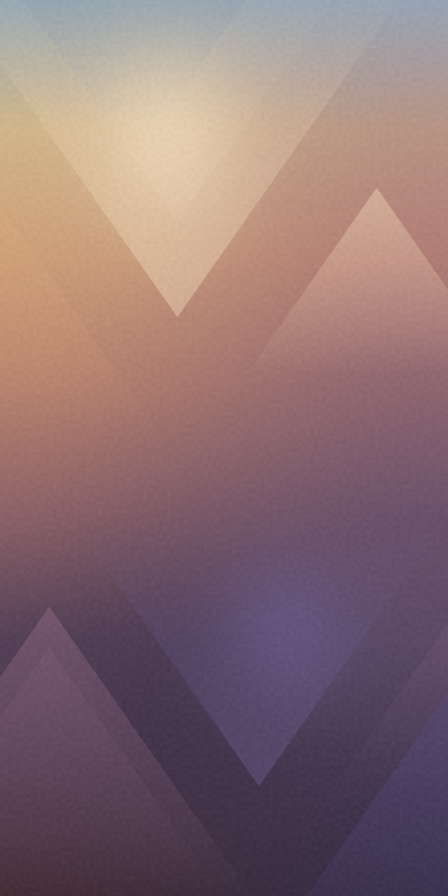
A WebGL 2 fragment shader for this background:

```glsl
#version 300 es
precision highp float;
// Dusk gradient with translucent chevrons: two vertical colour ramps are
// blended across the canvas, then soft glows and fading wedges are laid over
// them, finished with fine gradient-noise grain. One unit is the canvas width.
uniform vec2 u_resolution;
out vec4 fragColor;

const float SLOPE = 1.43;
const float PEAK = 1.0;     // wedge opening downward
const float VALLEY = -1.0;  // wedge opening upward

// Evenly spaced colours, from bottom to top
const vec3 LEFT_RAMP[8] = vec3[8](
  vec3(.27, .18, .21), vec3(.30, .22, .30), vec3(.34, .26, .35), vec3(.56, .39, .41),
  vec3(.72, .51, .43), vec3(.80, .62, .47), vec3(.82, .71, .54), vec3(.58, .66, .71));
const vec3 RIGHT_RAMP[8] = vec3[8](
  vec3(.21, .18, .28), vec3(.27, .22, .32), vec3(.36, .29, .40), vec3(.42, .32, .42),
  vec3(.56, .40, .44), vec3(.69, .49, .46), vec3(.72, .58, .52), vec3(.59, .64, .71));

const vec3 CREAM = vec3(.94, .86, .74);
const vec3 BLUSH = vec3(.93, .80, .70);
const vec3 AMBER = vec3(.88, .66, .48);
const vec3 SLATE = vec3(.53, .59, .65);
const vec3 MAUVE = vec3(.54, .40, .49);
const vec3 VIOLET = vec3(.42, .36, .55);
const vec3 INDIGO = vec3(.33, .29, .48);
const vec3 SHADOW = vec3(.21, .17, .26);

vec3 ramp(vec3 stops[8], float t) {
  float s = clamp(t, 0.0, 1.0) * 7.0;
  int i = min(int(s), 6);
  return mix(stops[i], stops[i + 1], s - float(i));
}

// Wedge opacity: full at depth "near" below its tip, gone at depth "far"
float wedge(vec2 p, vec2 tip, float facing, float near, float far) {
  float depth = facing * (tip.y - p.y);
  float d = (depth - SLOPE * abs(p.x - tip.x)) / length(vec2(1.0, SLOPE));
  float soft = 0.8 / u_resolution.x;
  float fade = clamp((far - depth) / (far - near), 0.0, 1.0);
  return smoothstep(-soft, soft, d) * fade;
}

float glow(vec2 p, vec2 center, vec2 radius) {
  vec2 q = (p - center) / radius;
  return exp(-dot(q, q));
}

vec2 hashGradient(vec2 cell) {
  vec3 h = fract(cell.xyx * vec3(.1031, .1030, .0973));
  h += dot(h, h.yzx + 33.33);
  float angle = 6.2832 * fract((h.x + h.y) * h.z);
  return vec2(cos(angle), sin(angle));
}

float gradientNoise(vec2 p) {
  vec2 i = floor(p), f = fract(p);
  vec2 u = f * f * (3.0 - 2.0 * f), e = vec2(1, 0);
  float a = dot(hashGradient(i), f);
  float b = dot(hashGradient(i + e.xy), f - e.xy);
  float c = dot(hashGradient(i + e.yx), f - e.yx);
  float d = dot(hashGradient(i + e.xx), f - e.xx);
  return mix(mix(a, b, u.x), mix(c, d, u.x), u.y);
}

void main() {
  vec2 p = gl_FragCoord.xy / u_resolution.x;
  float height = gl_FragCoord.y / u_resolution.y;

  // Background ramps and the shaded hollow
  vec3 color = mix(ramp(LEFT_RAMP, height), ramp(RIGHT_RAMP, height), smoothstep(0.0, 1.0, p.x));
  color = mix(color, SHADOW, 0.35 * glow(p, vec2(.38, .40), vec2(.32, .36)));

  // Upper chevrons
  color = mix(color, AMBER, 0.25 * wedge(p, vec2(-.20, 1.828), PEAK, .25, .80));
  color = mix(color, CREAM, 0.42 * wedge(p, vec2(.396, 1.292), VALLEY, .10, .75));
  color = mix(color, CREAM, 0.10 * wedge(p, vec2(.396, 1.505), VALLEY, .05, .60));
  color = mix(color, SLATE, 0.28 * wedge(p, vec2(.300, 1.643), VALLEY, .36, .05));
  color = mix(color, BLUSH, 0.52 * wedge(p, vec2(.841, 1.581), PEAK, .0, .42));

  // Lower chevrons
  color = mix(color, MAUVE, 0.55 * wedge(p, vec2(.110, .646), PEAK, .0, .65));
  color = mix(color, MAUVE, 0.22 * wedge(p, vec2(.110, .555), PEAK, .0, .55));
  color = mix(color, VIOLET, 0.45 * wedge(p, vec2(.578, .245), VALLEY, .05, .60));
  color = mix(color, MAUVE, 0.20 * wedge(p, vec2(1.15, .822), PEAK, .25, .62));
  color = mix(color, INDIGO, 0.45 * wedge(p, vec2(1.15, .665), PEAK, .35, .85));

  // Glows and grain
  color = mix(color, CREAM, 0.65 * glow(p, vec2(.37, 1.69), vec2(.16, .20)));
  color = mix(color, VIOLET, 0.60 * glow(p, vec2(.64, .59), vec2(.14, .16)));
  color += 0.025 * gradientNoise(p * 110.0);

  fragColor = vec4(color, 1.0);
}
```
